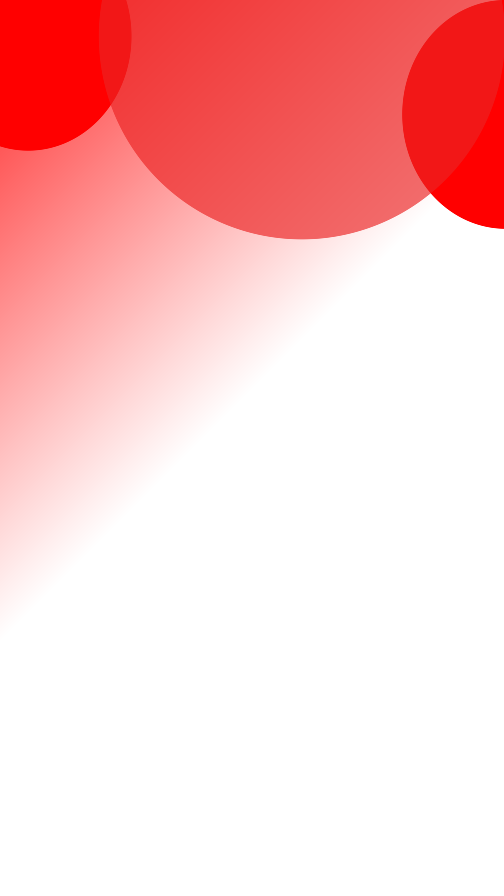
A Shadertoy shader for this background:

```glsl
// Antialiased coverage of an ellipse, from its gradient-scaled distance
float ellipse(vec2 p, vec2 center, vec2 radii) {
    vec2 q = (p - center) / radii;
    float k = length(q);
    float dist = k * (k - 1.0) / max(length(q / radii), 1e-4);
    float halfPixel = 0.5 / iResolution.x;
    return 1.0 - smoothstep(-halfPixel, halfPixel, dist);
}

void mainImage(out vec4 fragColor, in vec2 fragCoord) {
    // Width units, measured from the top left corner
    vec2 p = vec2(fragCoord.x, iResolution.y - fragCoord.y) / iResolution.x;
    vec3 red = vec3(1.0, 0.0, 0.0);

    // Diagonal fade from red to white
    float fade = clamp((p.x + p.y + 0.222) / 1.495, 0.0, 1.0);
    vec3 color = mix(red, vec3(1.0), fade);

    // Solid corner discs
    vec2 discRadii = vec2(0.205, 0.227);
    float discs = max(ellipse(p, vec2(0.056, 0.072), discRadii),
                      ellipse(p, vec2(1.003, 0.227), discRadii));
    color = mix(color, red, discs);

    // Large translucent disc on top
    vec3 veil = vec3(0.92, 0.135, 0.135);
    color = mix(color, veil, 0.66 * ellipse(p, vec2(0.599, 0.072), vec2(0.403)));

    fragColor = vec4(color, 1.0);
}
```
